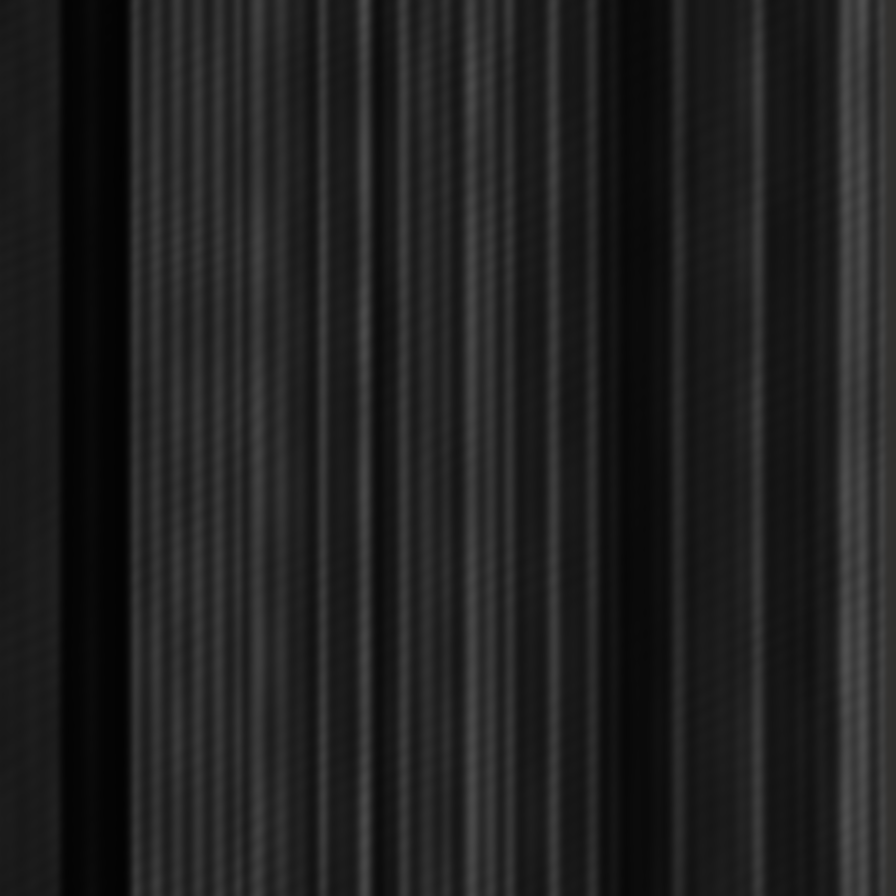
Give the GLSL for this texture, as a WebGL 1 fragment shader.

```glsl
precision highp float;
// Dark ribbed cloth: soft vertical grey threads with a faint diagonal weave.
uniform vec2 u_resolution;

float hash(float n) {
  return fract(sin(n * 127.1 + 11.7) * 4375.85);
}

float noise1(float x) {
  float cell = floor(x);
  float t = fract(x);
  return mix(hash(cell), hash(cell + 1.0), t * t * (3.0 - 2.0 * t));
}

float noise2(vec2 p) {
  vec2 cell = floor(p);
  vec2 t = fract(p);
  t = t * t * (3.0 - 2.0 * t);
  float n = cell.x + cell.y * 57.0;
  return mix(mix(hash(n), hash(n + 1.0), t.x),
             mix(hash(n + 57.0), hash(n + 58.0), t.x), t.y);
}

// Soft-edged vertical band, 1 inside and 0 outside.
float band(float x, float center, float halfWidth) {
  return 1.0 - smoothstep(halfWidth - 0.008, halfWidth + 0.008, abs(x - center));
}

// Sum of rounded threads with uneven height, width and spacing.
float threads(float x, float bundle) {
  float position = x * 43.0;
  float sum = 0.0;
  for (int i = -1; i <= 1; i++) {
    float id = floor(position) + float(i);
    float height = mix(hash(id + 3.0), 0.72, bundle);
    float center = id + 0.5 + 0.3 * (hash(id + 71.0) - 0.5) * (1.0 - bundle);
    float width = mix(0.28 + 0.18 * hash(id + 131.0), 0.34, bundle);
    float d = (position - center) / width;
    sum += (0.02 + 0.19 * height * height) * exp(-d * d);
  }
  return sum;
}

void main() {
  vec2 uv = gl_FragCoord.xy / u_resolution;

  // A few threads drift very slightly along their length.
  float x = uv.x + 0.0015 * (noise2(uv * vec2(6.0, 4.0)) - 0.5);

  // Broad light and dark groups of threads.
  float bundle = band(x, 0.208, 0.064);
  float shadow = max(band(x, 0.106, 0.037), 0.8 * band(x, 0.72, 0.028));
  float flatCloth = band(x, 0.02, 0.047);

  float ground = 0.022 + 0.075 * noise1(x * 21.0 + 5.0);
  ground = mix(ground, 0.095, max(bundle, flatCloth));
  float ridges = threads(x, bundle) * (1.0 - 0.65 * flatCloth);
  float shade = (ground + ridges) * (1.0 - 0.8 * shadow);

  // Faint slanted weave and slow changes along the threads.
  float weave = sin(6.2832 * (42.0 * uv.y - 21.0 * uv.x + noise2(uv * 9.0)));
  shade *= 1.0 + 0.05 * weave * noise2(uv * 14.0 + 30.0);
  shade *= 0.9 + 0.2 * noise2(uv * vec2(30.0, 11.0) + 80.0);

  // Paler selvedge on the right.
  float selvedge = smoothstep(0.984, 0.994, x);
  vec3 color = mix(vec3(shade), vec3(0.21, 0.205, 0.195), 0.8 * selvedge);
  gl_FragColor = vec4(color, 1.0);
}
```
